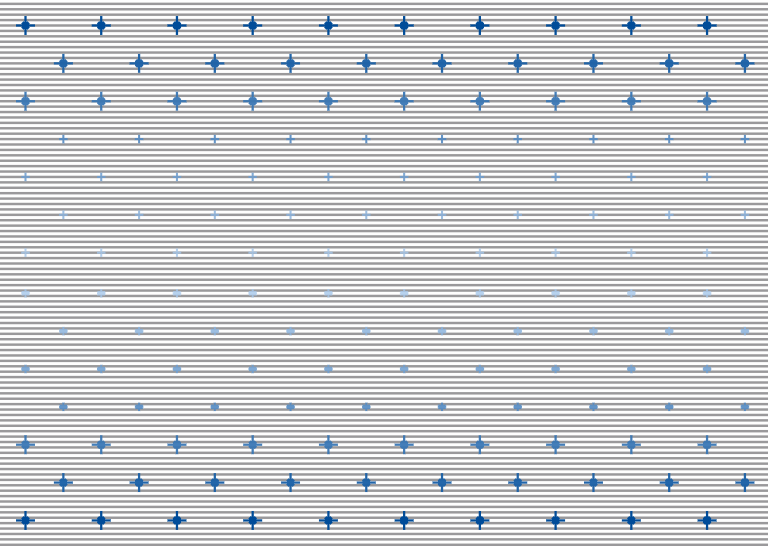
This pattern is drawn by a Shadertoy shader. Its source:

```glsl
// Fine grey pinstripes carrying staggered blue cross marks that fade toward the middle.

const float STRIPE_PITCH = 0.009907;  // stripe spacing, as a share of canvas height
const float STRIPE_WIDTH = 0.455;     // all lengths below are in stripe pitches
const float MARK_STEP    = 7.0;       // spacing of mark rows; columns are twice as far
const float FIRST_MARK   = 4.714;     // inset of the first mark from left and top
const float MARK_SPAN    = 91.5;      // from the first row of marks to the last
const float LAST_RING    = 6.0;       // row index of the palest marks
const float LARGE_RINGS  = 2.5;       // rows below this index use the large mark

const vec2  LARGE_ARM  = vec2(1.75, 0.21);  // half length, half thickness
const float LARGE_CORE = 0.76;
const vec2  SMALL_ARM  = vec2(0.78, 0.19);
const vec2  STOUT_ARM  = vec2(0.70, 0.42);  // flat bar of the lower small marks

const vec3 PAPER      = vec3(0.995);
const vec3 STRIPE_INK = vec3(0.602, 0.600, 0.606);
const vec3 DEEP_BLUE  = vec3(0.00, 0.30, 0.60);
const vec3 PALE_BLUE  = vec3(0.65, 0.78, 0.92);

float boxDistance(vec2 p, vec2 halfSize) {
    vec2 d = abs(p) - halfSize;
    return max(d.x, d.y);
}

// Square with its corners cut off
float coreDistance(vec2 p, float radius) {
    vec2 a = abs(p);
    return max(max(a.x, a.y) - radius, (a.x + a.y - 1.55 * radius) * 0.7071);
}

float crossDistance(vec2 p, vec2 arm) {
    return min(boxDistance(p, arm), boxDistance(p, arm.yx));
}

float coverage(float dist, float pixel) {
    return clamp(0.5 - dist / pixel, 0.0, 1.0);
}

void mainImage(out vec4 fragColor, in vec2 fragCoord) {
    // Position from the top left, in stripe pitches
    vec2 p = vec2(fragCoord.x, iResolution.y - fragCoord.y)
           / (iResolution.y * STRIPE_PITCH);
    float pixel = 1.0 / (iResolution.y * STRIPE_PITCH);
    p -= FIRST_MARK;

    // Pinstripes
    float stripeOffset = abs(fract(p.y + 0.5) - 0.5);
    float stripe = coverage(stripeOffset - 0.5 * STRIPE_WIDTH, pixel);
    vec3 color = mix(PAPER, STRIPE_INK, stripe);

    // Rows mirror about the middle; odd rows shift by half a column
    bool lower = p.y > 0.5 * MARK_SPAN;
    float depth = min(p.y, MARK_SPAN - p.y);
    float ring = clamp(round(depth / MARK_STEP), 0.0, LAST_RING);
    float shift = MARK_STEP * mod(ring, 2.0);
    vec2 cell = vec2(mod(p.x - shift + MARK_STEP, 2.0 * MARK_STEP) - MARK_STEP,
                     depth - ring * MARK_STEP);

    // Cross marks: large near the edges, small inside
    float mark;
    if (ring < LARGE_RINGS) {
        mark = min(crossDistance(cell, LARGE_ARM), coreDistance(cell, LARGE_CORE));
    } else {
        mark = crossDistance(cell, SMALL_ARM);
        if (lower) mark = min(mark, boxDistance(cell, STOUT_ARM));
    }

    // Ink pales and thins with depth, letting the stripes show
    float fade = ring / LAST_RING;
    vec3 ink = mix(DEEP_BLUE, PALE_BLUE, fade);
    float opacity = mix(1.0, 0.8, fade);
    color = mix(color, ink, coverage(mark, pixel) * opacity);

    fragColor = vec4(color, 1.0);
}
```
